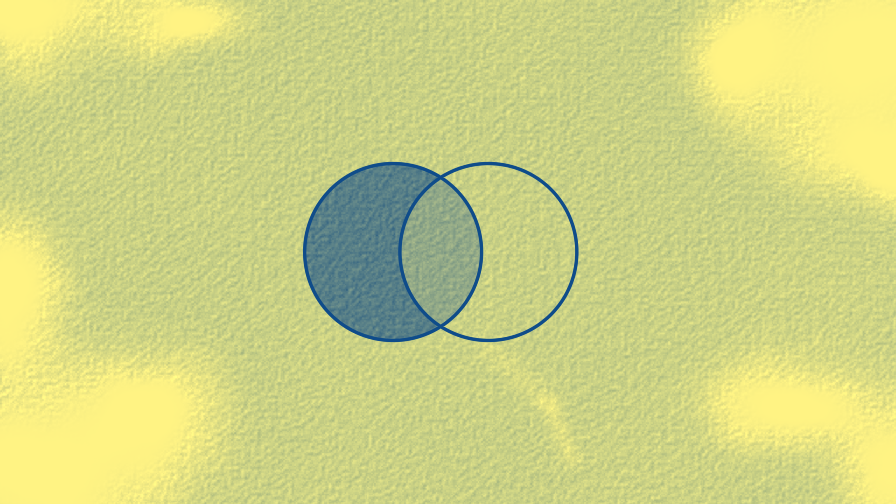
Write a WebGL 2 fragment shader that draws this background.

```glsl
#version 300 es
precision highp float;
// Two overlapping circles, one filled, on a green watercolour wash over yellow.
// The wash is a set of soft ellipses bent by fractal noise; circles are distance
// functions, and a fine embossed noise gives the whole a grainy paper texture.

uniform vec2 u_resolution;
out vec4 fragColor;

const vec3 YELLOW = vec3(1.0, 0.953, 0.515);
const vec3 SAGE = vec3(0.785, 0.815, 0.52);
const vec3 STEEL = vec3(0.34, 0.495, 0.53);
const vec3 MIST = vec3(0.57, 0.66, 0.53);
const vec3 NAVY = vec3(0.06, 0.30, 0.54);

// Clear patches of yellow: centre xy, radii zw, in canvas heights.
const int PATCHES = 10;
const vec4 patches[PATCHES] = vec4[](
  vec4(1.72, 0.90, 0.27, 0.25), vec4(1.76, 0.67, 0.17, 0.09),
  vec4(0.03, 0.99, 0.26, 0.13), vec4(0.00, 0.43, 0.11, 0.17),
  vec4(0.03, 0.08, 0.33, 0.20), vec4(0.28, 0.21, 0.18, 0.13),
  vec4(1.58, 0.19, 0.18, 0.11), vec4(1.79, 0.05, 0.13, 0.16),
  vec4(0.40, 0.96, 0.13, 0.07), vec4(1.47, 0.90, 0.10, 0.15));

float hash(vec2 p) {
  return fract(sin(dot(p, vec2(127.1, 311.7))) * 43758.545);
}

float noise(vec2 p) {
  vec2 cell = floor(p);
  vec2 f = fract(p);
  f = f * f * (3.0 - 2.0 * f);
  float low = mix(hash(cell), hash(cell + vec2(1, 0)), f.x);
  float high = mix(hash(cell + vec2(0, 1)), hash(cell + vec2(1, 1)), f.x);
  return mix(low, high, f.y);
}

float fbm(vec2 p) {
  float sum = 0.0;
  float gain = 0.5;
  for (int i = 0; i < 5; i++) {
    sum += gain * noise(p);
    p = mat2(1.6, 1.2, -1.2, 1.6) * p + 3.7;
    gain *= 0.5;
  }
  return sum;
}

float segmentDistance(vec2 p, vec2 a, vec2 b) {
  vec2 ab = b - a;
  float t = clamp(dot(p - a, ab) / dot(ab, ab), 0.0, 1.0);
  return length(p - a - ab * t);
}

// Coverage of the region where distance d is negative.
float cover(float d, float pixel) {
  return 1.0 - smoothstep(-0.6 * pixel, 0.6 * pixel, d);
}

// How much bare yellow shows through the wash, from 0 to 1.
float bareAmount(vec2 p) {
  vec2 bend = vec2(fbm(p * 4.0), fbm(p * 4.0 + 17.0)) - 0.48;
  vec2 q = p + 0.16 * bend;
  float washed = 1.0;
  for (int i = 0; i < PATCHES; i++) {
    vec2 d = (q - patches[i].xy) / patches[i].zw;
    washed *= 1.0 - 0.88 * exp(-dot(d, d));
  }
  float bare = smoothstep(0.06, 0.86, 1.0 - washed);
  vec2 s = p + 0.04 * bend;
  float upper = segmentDistance(s, vec2(0.98, 0.31), vec2(1.09, 0.20));
  float lower = segmentDistance(s, vec2(1.09, 0.20), vec2(1.13, 0.09));
  float streak = 0.25 * exp(-upper * upper * 1800.0) + 0.4 * exp(-lower * lower * 3500.0);
  float mottling = 0.3 * (fbm(p * 3.0 + 8.0) - 0.48);
  return clamp(bare + (streak + mottling) * (1.0 - bare), 0.0, 1.0);
}

// Signed relief of fine leathery paper, lit from one side.
float paperGrain(vec2 p) {
  vec2 q = p * 150.0;
  float relief = noise(q) - noise(q + vec2(0.6, -0.6));
  return 0.65 * relief + 0.35 * (hash(floor(p * 288.0)) - 0.5);
}

void main() {
  vec2 p = gl_FragCoord.xy / u_resolution.y;
  p.x += 0.5 * (16.0 / 9.0 - u_resolution.x / u_resolution.y);
  float pixel = 1.0 / u_resolution.y;

  // Wash
  float bare = bareAmount(p);
  vec3 color = mix(SAGE, YELLOW, bare);

  // Filled disc, with a paler lens where the circles overlap
  float radius = 0.1755;
  float left = length(p - vec2(0.780, 0.5)) - radius;
  float right = length(p - vec2(0.969, 0.5)) - radius;
  vec3 fill = mix(STEEL, MIST, cover(right, pixel));
  color = mix(color, fill, cover(left, pixel));

  // Grain fades away on the clear yellow
  float strength = 0.2 * (1.0 - smoothstep(0.75, 1.0, bare));
  color += paperGrain(p) * strength * vec3(1.0, 0.75, 0.15);

  // Outlines
  float outline = min(abs(left), abs(right)) - 0.0034;
  color = mix(color, NAVY, cover(outline, pixel));

  fragColor = vec4(clamp(color, 0.0, 1.0), 1.0);
}
```
